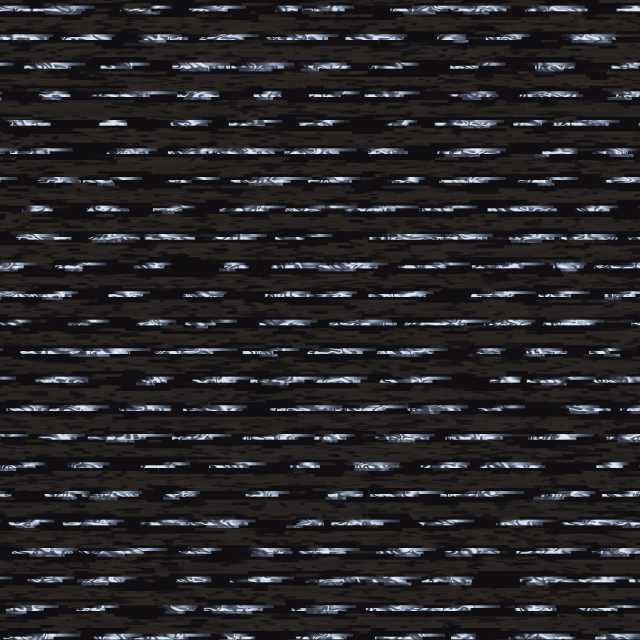
This texture is drawn by a WebGL 1 fragment shader. Its source:

```glsl
precision highp float;
uniform vec2 u_resolution;

float hash(vec2 p) {
  vec3 q = fract(p.xyx * 0.1031);
  q += dot(q, q.yzx + 33.33);
  return fract((q.x + q.y) * q.z);
}

float noise(vec2 p) {
  vec2 i = floor(p), f = fract(p);
  f = f * f * (3.0 - 2.0 * f);
  return mix(mix(hash(i), hash(i + vec2(1.0, 0.0)), f.x),
             mix(hash(i + vec2(0.0, 1.0)), hash(i + 1.0), f.x), f.y);
}

// Navy through steel blue to icy white
vec3 steel(float level) {
  vec3 c = mix(vec3(0.07, 0.06, 0.10), vec3(0.23, 0.24, 0.29), smoothstep(0.0, 0.25, level));
  c = mix(c, vec3(0.37, 0.42, 0.50), smoothstep(0.2, 0.45, level));
  c = mix(c, vec3(0.58, 0.65, 0.74), smoothstep(0.4, 0.65, level));
  return mix(c, vec3(0.86, 0.90, 0.94), smoothstep(0.6, 0.9, level));
}

// Dark ground with ragged, strip-shifted grey streaks
vec3 ground(vec2 p, float strip) {
  float shift = hash(vec2(strip, 7.0));
  float band = 0.5 + 0.5 * cos(6.2832 * (strip / 10.0 - 0.8));
  float streak = noise(vec2(p.x * 22.0 + shift * 90.0, strip));
  float spots = noise(vec2(p.x * 65.0 + shift * 4.0, p.y * 240.0));
  float grey = smoothstep(0.0, 0.07, band * 0.9 + (streak - 0.5) * 0.95 - 0.39);
  grey *= mix(0.25, 1.0, smoothstep(0.2, 0.42, spots));
  vec3 thread = mix(vec3(0.145, 0.135, 0.13), vec3(0.17, 0.145, 0.125), shift * shift);
  thread *= 0.9 + 0.2 * hash(vec2(floor(p.x * 16.0 + shift * 9.0), strip));
  return mix(vec3(0.066, 0.056, 0.066), thread, grey);
}

// Bright dashes: an upper, a main and an occasional lower strip per row
vec3 gleam(vec2 p, vec3 base, float row, float lane) {
  float u = p.x * 9.0 + hash(vec2(row, 3.0)) * 9.0;
  float cover = 0.0, along = 0.0;
  for (int j = -1; j <= 1; j++) {
    float cell = floor(u) + float(j);
    vec2 seed = vec2(cell, row);
    float jitter = (hash(seed) - 0.5) * 0.4 + (hash(seed + lane * 17.0) - 0.5) * 0.3;
    float center = cell + 0.5 + jitter + (lane < 2.5 ? 0.14 : 0.0);
    float halfWidth = mix(0.2, 0.5, hash(seed + 31.0)) * mix(0.75, 1.1, hash(seed + lane * 5.0));
    if (lane > 3.5) halfWidth *= 0.55 * step(0.65, hash(seed + 53.0));
    float d = (u - center) / max(halfWidth, 0.001);
    float inside = 1.0 - smoothstep(0.96, 1.0, abs(d));
    if (inside > cover) {
      cover = inside;
      along = d;
    }
  }

  // Curled reflections inside the dashes
  vec2 q = p * vec2(110.0, 190.0);
  float warp = noise(q * 0.6 + row * 9.0);
  float curl = 0.5 + 0.5 * sin(9.0 * noise(q + warp * 2.5) + 5.0 * warp + p.x * 160.0);
  float rise = smoothstep(-1.1, 0.1, along);
  float level;
  if (lane < 2.5) {
    float fade = 1.0 - 0.75 * smoothstep(0.0, 1.0, along);
    level = rise * fade * mix(0.3 + 0.7 * curl, 0.75, smoothstep(-0.2, 0.4, along));
  } else if (lane < 3.5) {
    level = mix(curl * 0.85, 0.3 + 0.65 * curl, rise);
    level *= 1.0 - 0.35 * smoothstep(0.5, 1.0, along);
  } else {
    level = 0.2 + 0.3 * curl * rise;
  }
  return mix(base, steel(level), cover);
}

vec3 fabric(vec2 p) {
  float strip = floor(p.y * 224.2);
  float row = floor(strip / 10.0 + 0.01);
  float lane = strip - row * 10.0;
  vec3 color = ground(p, strip);
  if (lane > 1.5 && lane < 4.5) color = gleam(p, color, row, lane);
  return color;
}

void main() {
  // Average a 3 by 3 grid to smooth the strip edges
  vec3 sum = vec3(0.0);
  for (int i = 0; i < 3; i++) {
    for (int j = 0; j < 3; j++) {
      vec2 offset = (vec2(float(i), float(j)) - 1.0) / 3.0;
      vec2 uv = (gl_FragCoord.xy + offset) / u_resolution;
      sum += fabric(vec2(uv.x, 1.0 - uv.y));
    }
  }
  gl_FragColor = vec4(sum / 9.0, 1.0);
}
```
